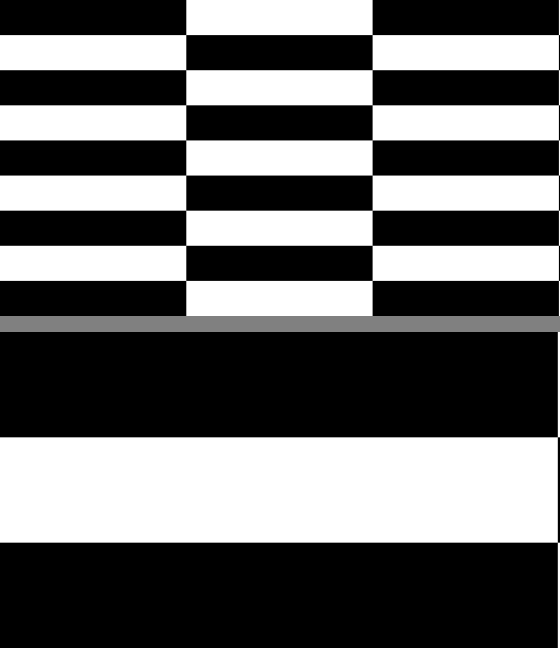
Top, the full canvas; bottom, a detail of the centre.
A WebGL 1 fragment shader for this pattern:

```glsl
precision highp float;
// Checkerboard of wide black and white bars, with a thin sliver of a fourth column at the right.

uniform vec2 u_resolution;

const float COLUMNS = 3.00587;  // columns across the canvas, including the sliver
const float ROWS = 9.0;         // rows down the canvas
const vec3 DARK = vec3(0.0);
const vec3 LIGHT = vec3(1.0);

// Square wave alternating +1 and -1 per cell, with edges one pixel wide.
vec2 squareWave(vec2 cell, vec2 pixel) {
    vec2 edgeDistance = 0.5 - abs(fract(cell) - 0.5);
    vec2 side = 1.0 - 2.0 * mod(floor(cell), 2.0);
    return side * clamp(2.0 * edgeDistance / pixel, 0.0, 1.0);
}

void main() {
    vec2 repeats = vec2(COLUMNS, ROWS);
    vec2 pixel = repeats / u_resolution;
    vec2 wave = squareWave(gl_FragCoord.xy * pixel, pixel);

    // Equal signs give a dark bar, opposite signs a light one.
    float light = 0.5 - 0.5 * wave.x * wave.y;
    gl_FragColor = vec4(mix(DARK, LIGHT, light), 1.0);
}
```
